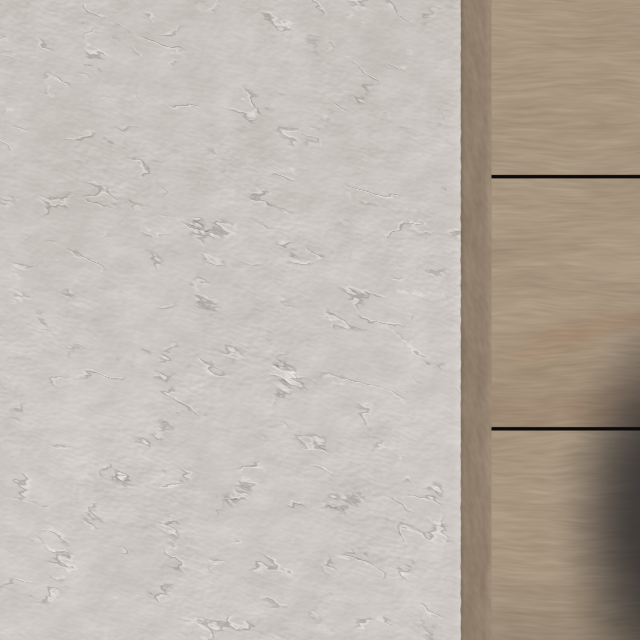
Write a Shadertoy shader that draws this texture.

```glsl
// Pale rough plaster beside a wooden trim and three grooved oak boards, with a soft shadow.
#define PLASTER_EDGE 0.720
#define TRIM_EDGE 0.768
#define GROOVE_HIGH 0.724
#define GROOVE_LOW 0.330
#define GROOVE_HALF 0.0027
#define RELIEF 0.085
#define CRACK_DEPTH 0.11
#define GRAIN 0.13
#define SHADOW_POS vec2(1.06, 0.19)
#define SHADOW_SIZE vec2(0.19, 0.36)

vec2 hashGradient(vec2 cell) {
    vec3 q = fract(cell.xyx * vec3(0.1031, 0.1030, 0.0973));
    q += dot(q, q.yzx + 33.33);
    float angle = 6.2832 * fract((q.x + q.y) * q.z);
    return vec2(cos(angle), sin(angle));
}

// Gradient noise, roughly -0.7 to 0.7
float noise(vec2 p) {
    vec2 i = floor(p), f = fract(p);
    vec2 u = f * f * f * (f * (f * 6.0 - 15.0) + 10.0);
    vec2 e = vec2(1.0, 0.0);
    float low = mix(dot(hashGradient(i), f), dot(hashGradient(i + e), f - e), u.x);
    float high = mix(dot(hashGradient(i + e.yx), f - e.yx), dot(hashGradient(i + 1.0), f - 1.0), u.x);
    return mix(low, high, u.y);
}

float fbm(vec2 p) {
    float sum = 0.0, amp = 0.6;
    for (int i = 0; i < 5; i++) {
        sum += amp * noise(p);
        p = mat2(0.96, 0.28, -0.28, 0.96) * p * 2.03 + 7.3;
        amp *= 0.55;
    }
    return sum;
}

// Height of the trowelled surface, drawn out along a slight downward slope
float plasterHeight(vec2 p) {
    vec2 q = vec2(p.x, p.y + 0.22 * p.x);
    return fbm(q * vec2(24.0, 42.0) + 3.0) + 0.35 * noise(q * vec2(100.0, 165.0));
}

// Broken hairline: dark lip on top, lit lip beneath
float crack(vec2 p, float seed) {
    vec2 q = vec2(p.x, p.y + 0.3 * p.x);
    float line = fbm(q * vec2(6.0, 13.0) + seed) / 13.0;
    float mask = smoothstep(0.10, 0.38, noise(p * vec2(17.0, 21.0) + seed * 2.0));
    float dark = exp(-pow(line / 0.0017, 2.0));
    float lit = exp(-pow((line + 0.0034) / 0.0018, 2.0));
    return mask * (0.6 * lit - dark);
}

vec3 plaster(vec2 p) {
    float cloud = fbm(p * 5.0 + 11.0);
    float mottle = fbm(p * vec2(21.0, 27.0) + 31.0);
    float tone = 0.60 + 0.65 * cloud + 0.85 * mottle - 0.28 * smoothstep(0.45, 1.0, p.y);
    vec3 col = mix(vec3(0.765, 0.743, 0.718), vec3(0.822, 0.804, 0.787), clamp(tone, 0.0, 1.0));
    float slope = plasterHeight(p) - plasterHeight(p + vec2(-0.0015, 0.0028));
    float rough = 0.65 + 0.7 * smoothstep(-0.2, 0.4, fbm(p * 6.0 + 51.0));
    col += RELIEF * rough * clamp(slope, -0.8, 0.8);
    col += CRACK_DEPTH * (crack(p, 5.0) + crack(p, 23.0));
    return col + 0.018 * smoothstep(0.705, PLASTER_EDGE, p.x);
}

vec3 boards(vec2 p) {
    float board = step(GROOVE_LOW, p.y) + step(GROOVE_HIGH, p.y);
    vec2 q = p + vec2(board * 3.7, board * 1.9);
    float bend = 0.014 * noise(q * vec2(5.0, 9.0)) + 0.004 * noise(q * vec2(18.0, 30.0));
    q.y += bend;
    float wide = fbm(q * vec2(3.5, 32.0));
    float fine = noise(q * vec2(16.0, 180.0)) + 0.6 * noise(q * vec2(34.0, 310.0));
    vec3 col = vec3(0.652, 0.584, 0.500) + GRAIN * (0.45 * wide + 0.30 * fine) * vec3(1.0, 1.0, 0.95);
    // Ruddy figure sweeping up to the right in the middle board
    vec2 k = p - vec2(0.91, 0.478);
    k.y -= 0.28 * k.x + 0.02 * noise(p * vec2(14.0, 20.0));
    float figure = exp(-dot(k * vec2(8.0, 42.0), k * vec2(8.0, 42.0)));
    col -= figure * (0.55 + 0.6 * wide) * vec3(0.035, 0.085, 0.095);
    // Warmer, duller wood towards the foot of the middle board
    float foot = smoothstep(0.46, 0.34, p.y) * step(GROOVE_LOW, p.y);
    col -= foot * vec3(0.035, 0.050, 0.050);
    return col;
}

vec3 trim(vec2 p) {
    float across = (p.x - PLASTER_EDGE) / (TRIM_EDGE - PLASTER_EDGE);
    float streak = fbm(vec2(p.x * 65.0 + p.y * 7.0, p.y * 13.0));
    float fibre = noise(vec2(p.x * 150.0 + p.y * 50.0, p.y * 80.0));
    vec3 col = vec3(0.560, 0.494, 0.422) + 0.06 * streak + 0.025 * fibre;
    col -= 0.05 * (1.0 - smoothstep(0.0, 0.16, across));
    return col + 0.035 * smoothstep(0.72, 0.96, across);
}

float grooveLine(float y, float centre, float px) {
    return 1.0 - smoothstep(GROOVE_HALF - px, GROOVE_HALF + px, abs(y - centre));
}

void mainImage(out vec4 fragColor, in vec2 fragCoord) {
    vec2 p = fragCoord / iResolution.xy;
    float px = 0.8 / min(iResolution.x, iResolution.y);

    // Boards, their shadow, then the grooves
    vec3 wood = boards(p);
    float reach = length((p - SHADOW_POS) / SHADOW_SIZE);
    float shade = 1.0 - smoothstep(0.30, 1.08, reach);
    wood = mix(wood, wood * 0.25 + vec3(0.09, 0.09, 0.10), shade);
    wood *= 1.0 - 0.10 * smoothstep(0.10, 0.0, p.y);
    float groove = max(grooveLine(p.y, GROOVE_HIGH, px), grooveLine(p.y, GROOVE_LOW, px));
    wood = mix(wood, vec3(0.055, 0.045, 0.045), groove);

    // Join the three strips, with a slightly ragged plaster edge
    float ragged = PLASTER_EDGE + 0.0014 * noise(vec2(p.y * 75.0, 4.0));
    vec3 col = mix(trim(p), wood, smoothstep(TRIM_EDGE - px, TRIM_EDGE + px, p.x));
    col = mix(plaster(p), col, smoothstep(ragged - px, ragged + px, p.x));
    fragColor = vec4(clamp(col, 0.0, 1.0), 1.0);
}
```
